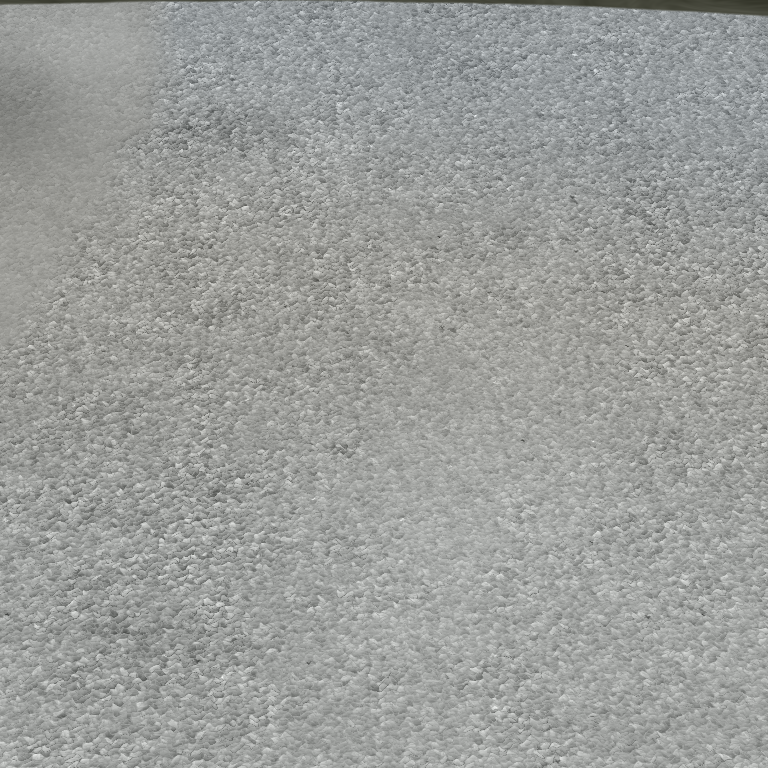
This texture is drawn by a Shadertoy shader. Its source:

```glsl
const vec3 COOL_GREY = vec3(0.568, 0.588, 0.597);
const vec3 WARM_GREY = vec3(0.588, 0.588, 0.569);
const vec3 PALE_GREY = vec3(0.610, 0.619, 0.610);
const vec3 VERGE = vec3(0.265, 0.270, 0.225);
const vec2 LIGHT = vec2(-0.45, 0.89);
const float NEAR_CELLS = 100.0;  // stones across the canvas at the bottom
const float FAR_CELLS = 165.0;   // and at the top
const float FLATTEN = 1.25;      // vertical squeeze of the ground
const float STONE_TONE = 0.24;   // spread of tone between stones
const float RELIEF = 0.17;       // light on the upper left faces
const float SHADOW = 0.17;       // darkness of the gaps
const float FINE = 0.42;         // share of the finer grit
const float PATCHES = 0.034;

vec3 hash3(vec2 p) {
    vec3 q = fract(p.xyx * vec3(0.1031, 0.1030, 0.0973));
    q += dot(q, q.yxz + 33.33);
    return fract((q.xxy + q.yzz) * q.zyx);
}

mat2 turn(float a) {
    return mat2(cos(a), sin(a), -sin(a), cos(a));
}

// Warped layers of sines, about -1 to 1
float drift(vec2 p) {
    float sum = 0.0, amp = 0.6;
    for (int i = 0; i < 5; i++) {
        p = turn(0.9) * p * 1.75 + 1.7;
        p += 0.7 * sin(p.yx * 0.8 + float(i));
        sum += amp * sin(p.x) * cos(p.y);
        amp *= 0.72;
    }
    return sum;
}

float blob(vec2 p, vec2 centre, vec2 radius) {
    vec2 d = (p - centre) / radius;
    return exp(-dot(d, d));
}

// Bends straight cell borders into ragged ones
vec2 ragged(vec2 q) {
    q += 0.22 * sin(q.yx * 2.3 + vec2(0.0, 1.9));
    return q + 0.10 * sin(q.yx * 5.3 + vec2(2.6, 0.7));
}

// Packed broken stones: cellular noise with lit faces and shaded gaps
float gravel(vec2 p, float cover) {
    vec2 q = ragged(p);
    vec2 cell = floor(q);
    vec2 offset = vec2(0.0), nearId = cell;
    float first = 9.0, second = 9.0;
    for (int j = -1; j <= 1; j++)
    for (int i = -1; i <= 1; i++) {
        vec2 id = cell + vec2(i, j);
        vec3 h = hash3(id);
        vec2 d = q - id - 0.5 - 0.9 * (h.xy - 0.5);
        float dist = length(d * vec2(0.85, 1.2)) - 0.3 * (h.z - 0.5);
        if (dist < first) {
            second = first;
            first = dist;
            offset = d;
            nearId = id;
        } else {
            second = min(second, dist);
        }
    }
    vec3 k = hash3(nearId + 71.7);
    float gap = 1.0 - smoothstep(0.02, 0.30, second - first);
    float underside = smoothstep(0.25, -0.45, 0.0) + smoothstep(-0.25, 0.45, -dot(offset, LIGHT));
    float face = STONE_TONE * (k.x - 0.5) + RELIEF * dot(offset, LIGHT);
    float depth = smoothstep(1.0 - cover, 1.5 - cover, k.y);
    float pit = step(0.90, k.z) * 0.10 * (1.0 - gap);
    return face * (1.0 - gap) - SHADOW * gap * (0.15 + depth) * underside - pit * cover;
}

// Rare pale or dark chips lying on the surface
float chips(vec2 p) {
    vec2 id = floor(p);
    vec3 h = hash3(id + 19.3);
    vec3 k = hash3(id + 47.1);
    vec2 d = fract(p) - 0.25 - 0.5 * h.xy;
    d += 0.03 * sin(d.yx * 40.0 + 6.0 * k.xy);
    float radius = mix(0.06, 0.15, k.x);
    float mask = 1.0 - smoothstep(radius * 0.3, radius, length(d * vec2(0.8, 1.3)));
    return mask * step(0.965, h.z) * (k.y > 0.4 ? 0.20 : -0.25);
}

void mainImage(out vec4 fragColor, in vec2 fragCoord) {
    vec2 uv = fragCoord / iResolution.xy;

    // Ground coordinates: stones shrink with distance
    float density = mix(NEAR_CELLS, FAR_CELLS, uv.y);
    float depth = FLATTEN * uv.y * 0.5 * (NEAR_CELLS + density);
    vec2 ground = vec2((uv.x - 0.5) * density, depth) + 200.0;

    // Worn tracks, gravel banks and the smooth upper left corner
    float broad = drift(uv * vec2(1.6, 2.4));
    float mottle = drift(uv * vec2(5.0, 8.0) + 4.0);
    float clumps = drift(turn(-0.3) * uv * vec2(13.0, 24.0) + 9.0);
    float track = blob(turn(0.5) * (uv - vec2(0.61, 0.40)), vec2(0.0), vec2(0.13, 0.30));
    float bank = blob(uv, vec2(0.20, 0.22), vec2(0.22, 0.28))
               + blob(uv, vec2(0.90, 0.68), vec2(0.28, 0.13))
               + 0.7 * blob(uv, vec2(0.96, 0.36), vec2(0.13, 0.12))
               + 0.6 * blob(uv, vec2(0.30, 0.76), vec2(0.22, 0.14));
    float seam = 0.21 * smoothstep(0.45, 0.92, uv.y) + 0.02 * mottle;
    float corner = (1.0 - smoothstep(-0.03, 0.03, uv.x - seam)) * smoothstep(0.45, 0.6, uv.y);
    float cover = 0.44 + 0.32 * bank - 0.34 * track + 0.14 * mottle + 0.30 * clumps;
    cover = clamp(cover, 0.05, 1.0);

    // Broad colour and tone
    vec3 color = mix(PALE_GREY, WARM_GREY, smoothstep(0.25, 0.62, uv.y));
    color = mix(color, COOL_GREY, smoothstep(0.62, 0.95, uv.y + 0.15 * (uv.x - 0.5)));
    color = mix(color, WARM_GREY + 0.010, 0.6 * corner);
    float tone = PATCHES * (0.5 * broad + 0.4 * mottle) + 0.018 * track;
    tone -= 0.07 * blob(uv, vec2(0.29, 0.83), vec2(0.09, 0.03));
    tone -= 0.09 * blob(uv, vec2(0.0, 0.86), vec2(0.08, 0.07));
    tone -= 0.04 * blob(uv, vec2(0.17, 0.18), vec2(0.09, 0.06));
    tone += 0.05 * blob(uv, vec2(0.11, 0.94), vec2(0.09, 0.05));
    tone += 0.04 * blob(uv, vec2(0.43, 0.82), vec2(0.05, 0.04));
    tone += 0.04 * blob(uv, vec2(0.56, 0.768 + 0.02 * sin(9.0 * uv.x)), vec2(0.14, 0.005));

    // Stones over finer grit
    float grain = gravel(ground, cover) * mix(0.42, 1.15, cover);
    grain += FINE * gravel(turn(0.6) * ground * 1.7 + 331.0, 0.5);
    tone += (grain + 0.035) * mix(1.0, 0.40, corner);
    tone += chips(ground * 0.24) * (1.0 - corner);
    color += tone;

    // Dark verge along the far edge
    float edge = 0.999 - 0.045 * (uv.x - 0.35) * (uv.x - 0.35) + 0.001 * mottle;
    vec3 verge = VERGE + 0.05 * drift(uv * vec2(14.0, 50.0));
    color = mix(color, verge, smoothstep(-0.002, 0.002, uv.y - edge));

    fragColor = vec4(clamp(color, 0.0, 1.0), 1.0);
}
```
